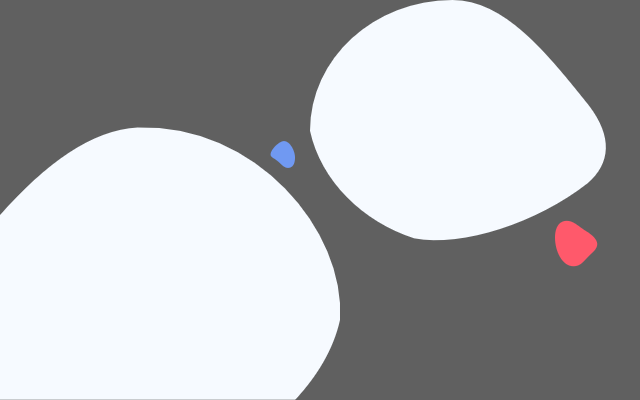
A Shadertoy shader for this background:

```glsl
// Flat backdrop of two large pale blobs and two small coloured pebbles on grey.

const float GRID_HEIGHT = 480.0;  // canvas height in layout units
const int CURVES = 5;             // cubic curves per outline
const int STEPS = 16;             // straight pieces per curve

const vec3 GREY  = vec3(0.376);
const vec3 PALE  = vec3(0.965, 0.980, 1.0);
const vec3 BLUE  = vec3(0.44, 0.60, 0.95);
const vec3 CORAL = vec3(1.0, 0.35, 0.42);

vec2 cubic(vec2 a, vec2 b, vec2 c, vec2 d, float t) {
    float s = 1.0 - t;
    return s * s * s * a + 3.0 * s * t * (s * b + t * c) + t * t * t * d;
}

float segmentDistance(vec2 p, vec2 a, vec2 b) {
    vec2 ab = b - a;
    return length(p - a - ab * clamp(dot(p - a, ab) / dot(ab, ab), 0.0, 1.0));
}

// True when a ray to the right of p crosses the segment.
bool crosses(vec2 p, vec2 a, vec2 b) {
    return (a.y > p.y) != (b.y > p.y)
        && p.x < a.x + (b.x - a.x) * (p.y - a.y) / (b.y - a.y);
}

// Signed distance to a closed outline: each anchor is followed by two handles.
float blobDistance(vec2 p, vec2 outline[15]) {
    float nearest = 1e5;
    float side = 1.0;
    for (int i = 0; i < CURVES; i++) {
        int k = 3 * i;
        vec2 start = outline[k];
        vec2 end = outline[(k + 3) % 15];
        vec2 previous = start;
        for (int j = 1; j <= STEPS; j++) {
            float t = float(j) / float(STEPS);
            vec2 next = j == STEPS ? end
                : cubic(start, outline[k + 1], outline[k + 2], end, t);
            nearest = min(nearest, segmentDistance(p, previous, next));
            if (crosses(p, previous, next)) side = -side;
            previous = next;
        }
    }
    return side * nearest;
}

vec3 paint(vec3 base, vec3 tint, float dist, float pixel) {
    return mix(base, tint, clamp(0.5 - dist / pixel, 0.0, 1.0));
}

void mainImage(out vec4 fragColor, in vec2 fragCoord) {
    float pixel = GRID_HEIGHT / iResolution.y;
    vec2 p = fragCoord * pixel;
    vec3 color = GREY;

    // Large blob, lower left, running off the canvas
    float lowerBlob = blobDistance(p, vec2[15](
        vec2(0, 222), vec2(55, 284), vec2(110, 324),
        vec2(165, 327), vec2(306, 332), vec2(415, 204),
        vec2(408, 96), vec2(400, 60), vec2(380, 28),
        vec2(354, 0), vec2(300, -60), vec2(200, -120),
        vec2(100, -120), vec2(-100, -120), vec2(-80, 130)));
    color = paint(color, PALE, lowerBlob, pixel);

    // Large blob, upper right
    float upperBlob = blobDistance(p, vec2[15](
        vec2(372, 323), vec2(372, 410), vec2(449, 480),
        vec2(543, 480), vec2(605, 480), vec2(655, 418),
        vec2(707, 353), vec2(735, 316), vec2(733, 284),
        vec2(705, 260), vec2(645, 213), vec2(555, 183),
        vec2(497, 194), vec2(435, 214), vec2(385, 263)));
    color = paint(color, PALE, upperBlob, pixel);

    // Blue pebble between the blobs
    float bluePebble = blobDistance(p, vec2[15](
        vec2(324.7, 294.7), vec2(324.7, 300.5), vec2(335, 310.7),
        vec2(340.7, 310.7), vec2(348, 310.7), vec2(354, 299),
        vec2(354, 291), vec2(354, 283), vec2(351, 278.5),
        vec2(345.5, 278.5), vec2(340, 278.5), vec2(336, 285),
        vec2(331, 288.3), vec2(328, 290.5), vec2(324.7, 291.5)));
    color = paint(color, BLUE, bluePebble, pixel);

    // Coral pebble at the right
    float coralPebble = blobDistance(p, vec2[15](
        vec2(666, 195), vec2(666, 207), vec2(671, 215),
        vec2(680, 215), vec2(689, 215), vec2(694, 208),
        vec2(706, 201), vec2(720, 191), vec2(719, 184),
        vec2(710, 176), vec2(701, 168), vec2(698, 160.5),
        vec2(688, 160.5), vec2(675, 160.5), vec2(666, 178)));
    color = paint(color, CORAL, coralPebble, pixel);

    // Faint grey hairline along the bottom edge
    color = mix(color, GREY, 0.3 * clamp(0.5 + (1.2 - p.y) / pixel, 0.0, 1.0));

    fragColor = vec4(color, 1.0);
}
```
